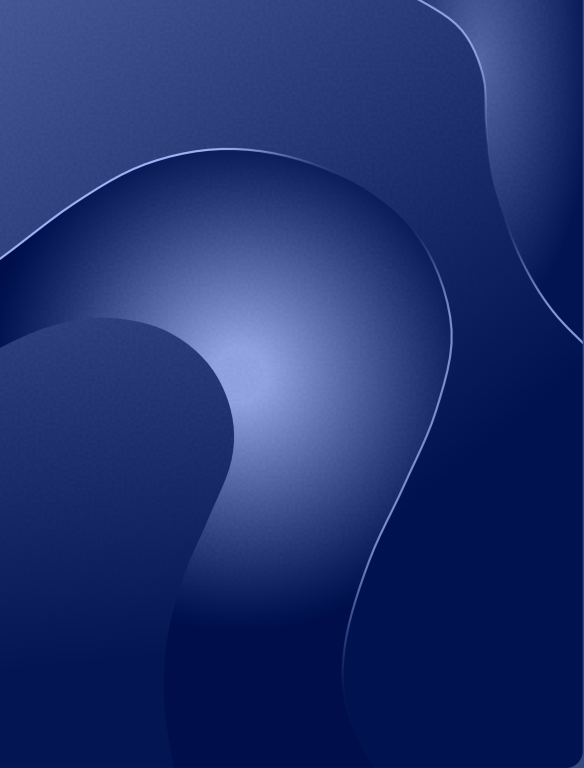
This background is drawn by a Shadertoy shader. Its source:

```glsl
const float ASPECT = 0.7617;
const vec3 NAVY = vec3(0.0, 0.07, 0.31);
const vec3 RIM_COLOR = vec3(0.62, 0.70, 0.97);
const vec3 PAGE_COLOR = vec3(0.22, 0.29, 0.49);
const vec2 SLOPE = vec2(0.62, -0.78);
const vec2 GLOW_CENTER = vec2(0.3125, 0.512);
const float GLOW_CORE = 0.036;
const float GLOW_RADIUS = 0.335;
const float GLOW_TONE = 0.575;
const vec2 CORNER_CENTER = vec2(0.625, 0.92);
const vec2 CORNER_RADII = vec2(0.155, 0.36);
const float CORNER_TONE = 0.33;
const float RIM_HALF_WIDTH = 0.0014;
const float CARD_RADIUS = 0.022;
const float CARD_RIGHT = 0.7600;
const float GRAIN_SCALE = 260.0;
const float GRAIN_AMOUNT = 0.022;
const int NODES = 16;
const int STEPS = 6;

// Curve nodes, in units of the canvas height
const vec2 BAND[NODES] = vec2[NODES](
    vec2(-0.078, 0.609), vec2(0.0, 0.663), vec2(0.098, 0.736), vec2(0.189, 0.786),
    vec2(0.289, 0.806), vec2(0.391, 0.792), vec2(0.488, 0.746), vec2(0.557, 0.674),
    vec2(0.589, 0.570), vec2(0.569, 0.466), vec2(0.527, 0.368), vec2(0.482, 0.271),
    vec2(0.451, 0.167), vec2(0.451, 0.082), vec2(0.488, 0.0), vec2(0.547, -0.068));
const vec2 LOBE[NODES] = vec2[NODES](
    vec2(-0.156, 0.453), vec2(-0.078, 0.499), vec2(0.0, 0.547), vec2(0.072, 0.577),
    vec2(0.143, 0.586), vec2(0.215, 0.570), vec2(0.271, 0.527), vec2(0.301, 0.466),
    vec2(0.302, 0.401), vec2(0.271, 0.323), vec2(0.240, 0.251), vec2(0.219, 0.173),
    vec2(0.214, 0.089), vec2(0.227, 0.0), vec2(0.247, -0.081), vec2(0.273, -0.159));
const vec2 CORNER[NODES] = vec2[NODES](
    vec2(0.326, 1.091), vec2(0.410, 1.059), vec2(0.488, 1.026), vec2(0.547, 1.0),
    vec2(0.602, 0.961), vec2(0.630, 0.902), vec2(0.634, 0.837), vec2(0.641, 0.772),
    vec2(0.661, 0.707), vec2(0.688, 0.646), vec2(0.721, 0.595), vec2(0.763, 0.551),
    vec2(0.820, 0.499), vec2(0.885, 0.447), vec2(0.951, 0.401), vec2(1.016, 0.362));

vec2 catmullRom(vec2 a, vec2 b, vec2 c, vec2 d, float t) {
    return b + 0.5 * t * (c - a + t * (2.0 * a - 5.0 * b + 4.0 * c - d
             + t * (3.0 * (b - c) + d - a)));
}

// Signed distance to a smooth curve: negative to the right of its direction
float curveDistance(vec2 p, vec2 nodes[NODES]) {
    float nearest = 1e5, side = 1.0;
    vec2 start = nodes[1];
    for (int i = 1; i < NODES - 2; i++) {
        for (int k = 1; k <= STEPS; k++) {
            vec2 end = catmullRom(nodes[i - 1], nodes[i], nodes[i + 1], nodes[i + 2],
                                  float(k) / float(STEPS));
            vec2 ab = end - start, ap = p - start;
            vec2 gap = ap - ab * clamp(dot(ap, ab) / dot(ab, ab), 0.0, 1.0);
            float d = dot(gap, gap);
            if (d < nearest) {
                nearest = d;
                side = ab.x * ap.y - ab.y * ap.x < 0.0 ? -1.0 : 1.0;
            }
            start = end;
        }
    }
    return side * sqrt(nearest);
}

vec2 hashGradient(vec2 cell) {
    vec3 h = fract(cell.xyx * vec3(0.1031, 0.1030, 0.0973));
    h += dot(h, h.yzx + 33.33);
    float angle = 6.2832 * fract((h.x + h.y) * h.z);
    return vec2(cos(angle), sin(angle));
}

float gradientNoise(vec2 p) {
    vec2 i = floor(p), f = fract(p), u = f * f * (3.0 - 2.0 * f), e = vec2(1.0, 0.0);
    float low = mix(dot(hashGradient(i), f), dot(hashGradient(i + e), f - e), u.x);
    float high = mix(dot(hashGradient(i + e.yx), f - e.yx),
                     dot(hashGradient(i + 1.0), f - 1.0), u.x);
    return mix(low, high, u.y);
}

float fill(float d, float pixel) { return 1.0 - smoothstep(-0.7 * pixel, 0.7 * pixel, d); }

void mainImage(out vec4 fragColor, in vec2 fragCoord) {
    vec2 p = fragCoord / iResolution.xy * vec2(ASPECT, 1.0);
    float pixel = 1.0 / iResolution.y;
    float band = curveDistance(p, BAND);
    float lobe = curveDistance(p, LOBE);
    float corner = curveDistance(p, CORNER);

    // Tone of each layer
    float slope = dot(p - vec2(0.0, 1.0), SLOPE);
    float backTone = 0.27 * max(1.0 - slope / 0.85, 0.0);
    float reach = (GLOW_RADIUS - length(p - GLOW_CENTER)) / (GLOW_RADIUS - GLOW_CORE);
    float bandTone = GLOW_TONE * pow(clamp(reach, 0.0, 1.0), 1.2) - 0.012;
    float lobeTone = 0.18 * max(1.0 - (0.59 - p.y + 0.1 * p.x) / 0.5, 0.06);
    float cornerTone = CORNER_TONE * max(1.0 - length((p - CORNER_CENTER) / CORNER_RADII), 0.03);

    // Stack the layers
    float tone = mix(backTone, cornerTone, fill(-corner, pixel));
    tone = mix(tone, bandTone, fill(band, pixel));
    tone = mix(tone, lobeTone, fill(lobe, pixel));
    tone += GRAIN_AMOUNT * gradientNoise(p * GRAIN_SCALE) * smoothstep(0.0, 0.15, tone);
    vec3 color = NAVY + tone;

    // Bright rims that fade along their curves
    float bandLeft = 1.0 - smoothstep(0.26, 0.47, p.x);
    float bandRight = 0.75 * smoothstep(0.07, 0.32, p.y) * (1.0 - smoothstep(0.58, 0.72, p.y));
    float cornerRim = max(smoothstep(0.78, 0.96, p.y), 1.0 - smoothstep(0.58, 0.73, p.y));
    color = mix(color, RIM_COLOR, fill(abs(band) - RIM_HALF_WIDTH, pixel) * max(bandLeft, bandRight));
    color = mix(color, RIM_COLOR, 0.85 * cornerRim * fill(abs(corner) - RIM_HALF_WIDTH, pixel));

    // Rounded lower right corner of the card
    vec2 inset = vec2(p.x - CARD_RIGHT, -p.y) + CARD_RADIUS;
    float card = length(max(inset, 0.0)) - CARD_RADIUS;
    color = mix(PAGE_COLOR, color, fill(card, pixel));
    fragColor = vec4(clamp(color, 0.0, 1.0), 1.0);
}
```
